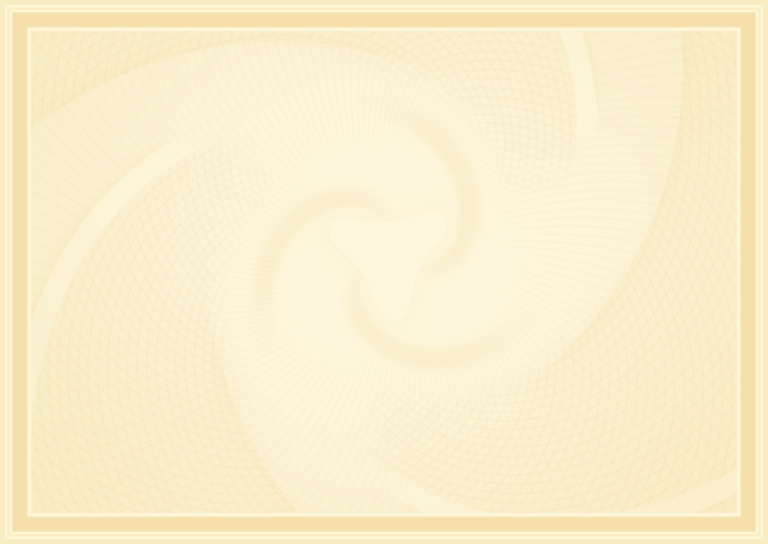
This background is drawn by a WebGL 1 fragment shader. Its source:

```glsl
precision highp float;

uniform vec2 u_resolution;

const float PI = 3.14159;
const float TAU = 6.28319;

// Soft band: rises at a, falls at b, each over the width s
float band(float x, float a, float b, float s) {
  return smoothstep(a - s, a + s, x) * (1.0 - smoothstep(b - s, b + s, x));
}

// Fine spiral threads: count around the turn, twist along the radius
float threads(float r, float a, float count, float twist) {
  float density = count * length(vec2(1.0 / (TAU * r), twist));
  float u = count * (a / TAU + twist * r);
  float d = abs(fract(u) - 0.5) / density;
  float ink = 1.0 - smoothstep(0.0, 0.002 + 0.6 / u_resolution.y, d);
  return ink * (1.0 - smoothstep(60.0, 190.0, density));
}

// Nested border stripes by distance from the edge
vec3 frame(vec3 inner, float e) {
  float aa = 0.6 / u_resolution.y;
  vec3 pale = vec3(0.98, 0.93, 0.76);
  vec3 cream = vec3(0.995, 0.965, 0.84);
  vec3 gold = vec3(0.96, 0.875, 0.67);
  vec3 col = mix(pale, inner, smoothstep(0.053 - aa, 0.053 + aa, e));
  col = mix(col, cream, band(e, 0.009, 0.014, aa));
  col = mix(col, cream, band(e, 0.018, 0.023, aa));
  col = mix(col, gold, band(e, 0.023, 0.049, aa));
  return mix(col, cream, band(e, 0.0515, 0.057, aa));
}

void main() {
  vec2 p = gl_FragCoord.xy / u_resolution.y;
  float aspect = u_resolution.x / u_resolution.y;
  vec2 q = p - vec2(0.5075 * aspect, 0.531);
  float r = max(length(q), 0.001);
  float a = atan(q.y, q.x);

  // Paper darkens toward the corners
  float ink = 0.04 + 0.3 * smoothstep(0.15, 0.85, length(q * vec2(0.95, 1.1)));

  // Three turned copies of the folds
  float mesh = 0.0;
  float shade = 0.0;
  float light = 0.0;
  for (int k = 0; k < 3; k++) {
    float t = mod(a - float(k) * TAU / 3.0 + PI, TAU) - PI;

    // Inner crescent
    float d = r - 0.125 - 0.092 * t;
    float span = smoothstep(-0.8, 0.1, t) * (1.0 - smoothstep(1.0, 2.0, t));
    shade += span * (0.2 * exp(-pow(d / 0.024, 2.0))
      + 0.08 * exp(-pow((d + 0.017) / 0.008, 2.0)));

    // Wide outer fold, shaded on its far side
    d = r - 0.349 - 0.146 * pow(t + 0.838, 2.0);
    span = smoothstep(-0.95, -0.3, t) * (1.0 - smoothstep(0.9, 1.2, t));
    float outside = smoothstep(-0.002, 0.004, d) * span;
    shade += outside * (0.1 * exp(-abs(d) / 0.02) + 0.07 * exp(-abs(d) / 0.15));
    mesh = max(mesh, outside);

    // Smooth pale strip with a dark far edge
    float x = t - 0.524;
    d = r - 0.441 - 0.274 * x - 0.072 * x * x;
    span = smoothstep(-0.05, 0.15, x) * (1.0 - smoothstep(1.2, 1.5, x));
    light = max(light, span * band(d, -0.044, 0.0, 0.003));
    shade += span * smoothstep(-0.003, 0.002, d) * 0.17 * exp(-abs(d) / 0.012);

    // Netted lobe between crescent and strip
    float lobe = (1.0 - smoothstep(-0.05, -0.042, d))
      * smoothstep(0.0, 0.08, r - 0.15 - 0.092 * t)
      * smoothstep(0.2, 0.65, t) * (1.0 - smoothstep(1.5, 2.3, t));
    mesh = max(mesh, lobe);
    shade += 0.05 * lobe;
  }

  // Radial fan and crossing net
  float clear = 1.0 - 0.9 * light;
  float fan = threads(r, a + 0.04 * sin(3.0 * a + 9.0 * r), 150.0, 0.12);
  float net = threads(r, a + 0.06 * sin(3.0 * a), 84.0, 0.62)
    + threads(r, a - 0.05 * sin(3.0 * a + 1.0), 78.0, -0.66);
  ink += shade * (1.0 - 0.7 * light);
  ink += clear * smoothstep(0.1, 0.22, r) * (0.12 * fan * (1.0 - 0.5 * mesh) + 0.13 * net * mesh);
  ink -= 0.06 * light;

  // Plain three-pointed opening in the middle
  float w = 3.0 * (a - 0.593);
  float rim = r - 0.092 - 0.031 * cos(w + 0.6 * sin(w));
  float opening = 1.0 - smoothstep(-0.003, 0.003, rim);
  ink += 0.1 * exp(-abs(rim) / 0.03);
  ink = mix(ink, 0.02, opening);

  vec3 paper = vec3(0.996, 0.972, 0.875);
  vec3 tan_ink = vec3(0.945, 0.85, 0.61);
  vec3 col = mix(paper, tan_ink, clamp(ink, 0.0, 1.0));

  vec2 edge = min(p, vec2(aspect, 1.0) - p);
  gl_FragColor = vec4(frame(col, min(edge.x, edge.y)), 1.0);
}
```
